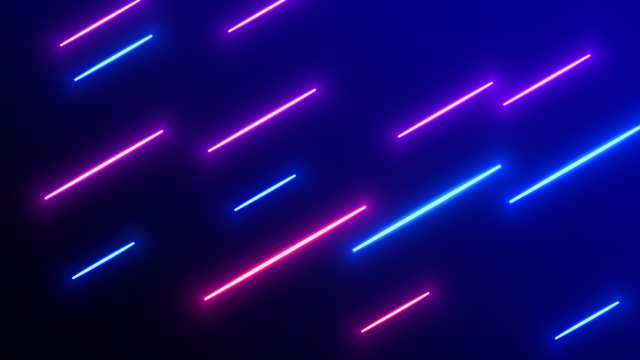
Reproduce this background procedurally as a Shadertoy shader.

```glsl
const int   STREAK_COUNT = 14;
const float STREAK_ANGLE = 0.5236;            // radians above horizontal
const vec2  HALF_LENGTH  = vec2(0.095, 0.26); // shortest, longest
const float LENGTH_PHASE = 0.6;
const vec2  CORE_RADIUS  = vec2(0.0052, 0.0088);
const vec2  RIM_WIDTH    = vec2(0.012, 0.020);
const float WARM_CORE_SCALE = 0.8;
const float HALO_NEAR    = 0.027;             // falloff distances
const float HALO_FAR     = 0.09;
const float HALO_GREEN   = 0.65;              // green kept in the halo
const float JITTER       = 0.09;
const float WARM_SHARE   = 0.58;
const vec2  SCATTER_STEP  = vec2(0.7549, 0.5698);
const vec2  SCATTER_START = vec2(0.63, 0.85);

const vec3 NIGHT   = vec3(0.003, 0.0, 0.05);
const vec3 INDIGO  = vec3(0.006, 0.0, 0.58);
const vec3 MAGENTA = vec3(0.80, 0.03, 0.86);
const vec3 PINK    = vec3(0.96, 0.02, 0.54);
const vec3 BLUE    = vec3(0.0, 0.16, 1.0);
const vec3 CYAN    = vec3(0.0, 0.60, 1.0);
const vec3 WARM_CORE = vec3(1.0, 0.86, 1.0);
const vec3 COOL_CORE = vec3(0.66, 0.97, 1.0);

vec3 hash31(float n) {
    vec3 p = fract(vec3(n) * vec3(0.1031, 0.1030, 0.0973));
    p += dot(p, p.yzx + 33.33);
    return fract((p.xxy + p.yzz) * p.zyx);
}

// Distance to the axis of a streak, and position along it from -1 to 1
vec2 streakField(vec2 p, float halfLength) {
    float along = clamp(p.x, -halfLength, halfLength);
    return vec2(length(p - vec2(along, 0.0)), along / halfLength);
}

// Even scatter of the streaks, loosened by random jitter
vec2 streakCentre(float id, vec3 rnd) {
    vec2 spot = fract(SCATTER_START + id * SCATTER_STEP);
    return 0.5 + (spot - 0.5) * 0.95 + (rnd.xy - 0.5) * JITTER;
}

void mainImage(out vec4 fragColor, in vec2 fragCoord) {
    vec2 uv = fragCoord / iResolution.xy;
    vec2 aspect = vec2(iResolution.x / iResolution.y, 1.0);
    float pixel = 1.0 / iResolution.y;

    float c = cos(STREAK_ANGLE), s = sin(STREAK_ANGLE);
    mat2 toStreak = mat2(c, -s, s, c);

    // Backdrop, brighter towards the upper right
    float rise = dot(uv, vec2(0.58, 0.42));
    vec3 color = mix(NIGHT, INDIGO, mix(rise, smoothstep(0.08, 0.95, rise), 0.7));
    vec3 rimLight = vec3(0.0), coreLight = vec3(0.0);
    float rimMask = 0.0, coreMask = 0.0;

    for (int i = 1; i <= STREAK_COUNT; i++) {
        float id = float(i);
        vec3 rnd = hash31(id * 17.0);
        vec2 centre = streakCentre(id, rnd);

        // Size
        bool warm = fract(id * 0.618) < WARM_SHARE;
        float size = pow(fract(id * 0.4142 + LENGTH_PHASE), 2.0);
        float halfLength = mix(HALF_LENGTH.x, HALF_LENGTH.y, size);
        vec2 field = streakField(toStreak * ((uv - centre) * aspect), halfLength);
        float d = field.x;
        float taper = sqrt(1.0 - 0.7 * field.y * field.y);
        float radius = mix(CORE_RADIUS.x, CORE_RADIUS.y, size) * taper;
        radius *= warm ? WARM_CORE_SCALE : 1.0;
        float rimWidth = mix(RIM_WIDTH.x, RIM_WIDTH.y, size) * taper;

        // Tint: pink low and magenta high, or blue turning cyan
        vec3 warmTint = mix(PINK, MAGENTA, smoothstep(0.3, 0.6, centre.y));
        float cyanShare = 0.5 * rnd.z + 0.7 * size + 0.3 * field.y;
        vec3 coolTint = mix(BLUE, CYAN, clamp(cyanShare, 0.0, 1.0));
        vec3 tint = warm ? warmTint : coolTint;

        // Halo
        float halo = 0.62 * exp(-d / HALO_NEAR) + 0.06 * exp(-d / HALO_FAR);
        color += tint * vec3(1.0, HALO_GREEN, 1.0) * halo * mix(0.8, 1.2, size);

        // Saturated rim
        float rim = 1.0 - smoothstep(radius * 0.8, radius + rimWidth, d);
        rimLight = mix(rimLight, tint, rim);
        rimMask = max(rimMask, rim);

        // Pale core
        float core = 1.0 - smoothstep(radius * 0.4, radius * 1.2 + pixel, d);
        coreLight = mix(coreLight, warm ? WARM_CORE : COOL_CORE, core);
        coreMask = max(coreMask, core);
    }

    color = min(color, 1.0);
    color = mix(color, max(color, rimLight), rimMask);
    color = mix(color, max(color, coreLight), coreMask);
    fragColor = vec4(color, 1.0);
}
```
